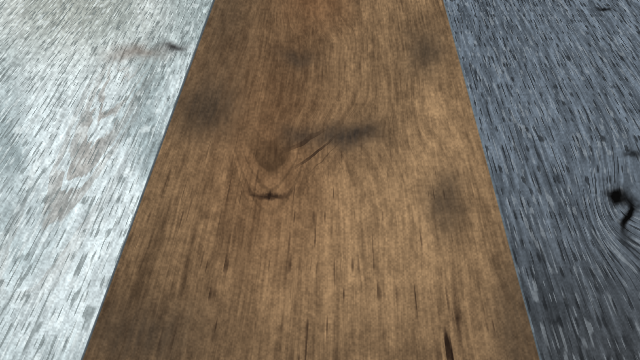
Give the GLSL for this texture, as a WebGL 2 fragment shader.

```glsl
#version 300 es
precision highp float;
// Three wooden floor planks receding to a vanishing point: pale, brown, slate.
// Grain is noise stretched along each plank and bent round the knots; stains,
// flecks, seams and a fine grit are laid on top.
uniform vec2 u_resolution;
out vec4 fragColor;

const vec2 VANISH = vec2(.963, 2.);

float hash(vec2 p) {
  return fract(sin(dot(p, vec2(127.1, 311.7))) * 43758.5);
}

float noise(vec2 p) {
  vec2 i = floor(p), f = fract(p);
  f = f * f * (3. - 2. * f);
  return mix(mix(hash(i), hash(i + vec2(1, 0)), f.x),
             mix(hash(i + vec2(0, 1)), hash(i + vec2(1, 1)), f.x), f.y);
}

float fbm(vec2 p) {
  float sum = 0., amp = .53;
  for (int i = 0; i < 4; i++) {
    sum += amp * noise(p);
    p = p * 2.03 + 17.3;
    amp *= .5;
  }
  return sum;
}

// Ragged copy of a position
vec2 ragged(vec2 p, float amount) {
  return p + amount * (vec2(fbm(p * 24.), fbm(p * 24. + 40.)) - .5);
}

// Soft ellipse, 1 at its centre (x, y)
float spot(vec2 p, float x, float y, float rx, float ry) {
  vec2 q = (p - vec2(x, y)) / vec2(rx, ry);
  return exp(-dot(q, q));
}

// Short thin fibres along the plank
float flecks(vec2 w, float across, float along, float level) {
  return smoothstep(level, level + .25, noise(w * vec2(across, along)));
}

// Nested arches: wavy bands in a parabolic height
float arches(float height, float offset, float count) {
  return smoothstep(.4, .75, noise(vec2((height - .13 * offset * offset) * count, 2.)));
}

vec3 paleWood(vec2 p, vec2 w) {
  float cloud = fbm(p * vec2(7, 5));
  vec3 col = mix(vec3(.62, .68, .69), vec3(.83, .88, .89), smoothstep(.2, .65, cloud + .14 - .22 * p.y));
  col = mix(col, vec3(.69, .69, .64), .6 * spot(p, .2, 1., .3, .18));
  float off = (w.x + .508) / .045;
  float zone = exp(-off * off * .6) * smoothstep(.12, .3, p.y) * smoothstep(.95, .75, p.y);
  float band = arches(p.y + .12 * fbm(w * vec2(60, 14)), off, 26.);
  col = mix(col, vec3(.55, .52, .49), .6 * band * zone * (.4 + cloud));
  // Fibres and knots
  col *= .8 + .4 * fbm(w * vec2(150, 16));
  col = mix(col, vec3(.42, .46, .46), .55 * flecks(w, 310., 42., .62));
  col = mix(col, vec3(.93, .97, .97), .5 * flecks(w + 3., 260., 34., .6));
  vec2 q = ragged(p, .03);
  col = mix(col, vec3(.45, .39, .35), .55 * spot(q, .38, .853, .075, .018));
  return mix(col, vec3(.2, .19, .19), .85 * spot(q, .483, .868, .032, .011));
}

vec3 brownWood(vec2 p, vec2 w) {
  vec2 q = ragged(p, .05);
  float knot = spot(q, .968, .628, .085, .037);
  float crown = spot(q, .88, 1., .1, .09);
  float cloud = fbm(p * vec2(6, 5) + 4.);
  // Fibre coordinate, pushed aside by the knots
  float fibre = w.x * 75. + 2. * fbm(w * vec2(12, 4)) + 4. * crown;
  fibre += 3.5 * spot(p, .95, .62, .18, .09) + 3. * spot(p, 1.19, .74, .07, .13);
  float broad = noise(vec2(fibre, w.y * 2.5));
  float fine = fbm(vec2(fibre * 3., w.y * 9.));
  float tone = .43 + .26 * (broad - .5) + .5 * (fine - .5) + .6 * (cloud - .5);
  tone += .5 * (fbm(w * vec2(230, 26)) - .5) + .45 * (fbm(p * 45.) - .5);
  tone += .35 * spot(p, 1.08, .28, .32, .3) + .2 * spot(p, 1.2, .68, .1, .2);
  vec3 col = mix(vec3(.32, .255, .19), vec3(.64, .52, .385), clamp(tone, 0., 1.1));
  col = mix(col, vec3(.48, .33, .22), .35 * spot(p, .74, .58, .2, .36) + .4 * crown);
  // Arches and a jagged crack left of the main knot
  float off = (p.x - .752) / .06;
  float band = arches(p.y + .03 * fbm(p * 20.), off * .7, 45.);
  col *= 1. - .3 * band * spot(p, .752, .53, .09, .1);
  float arc = abs(q.y - .45 - 6. * (p.x - .755) * (p.x - .755));
  float dark = .8 * smoothstep(.014, 0., arc) * spot(p, .75, .46, .05, .05);
  // Fan of strokes below the main knot
  float fan = atan(p.y - .72, p.x - 1.06) + .15 * fbm(p * 12.);
  dark += .6 * smoothstep(.5, .75, noise(vec2(fan * 24., 5.))) * spot(p, .87, .58, .06, .05);
  // Grey stains
  float stain = .6 * spot(q, .56, .7, .09, .08) + .6 * spot(q, 1.18, .86, .05, .06);
  stain += .5 * spot(q, 1.24, .44, .05, .08) + .6 * spot(q, .38, .07, .17, .1);
  stain += .45 * spot(q, 1.45, .1, .08, .25) + .35 * spot(q, .62, .95, .09, .2);
  col = mix(col, vec3(.23, .2, .17), clamp(stain * (.1 + .9 * cloud + fine), 0., .8));
  // Knots, charred streak and pores
  float heart = .85 * knot * (.55 + .7 * fine) + .5 * spot(q, .825, .625, .046, .027);
  col = mix(col, vec3(.2, .18, .165), heart + .5 * spot(q, .826, .838, .05, .025));
  dark += spot(q, 1.255, .06, .035, .09) * smoothstep(.3, .65, noise(w * vec2(190, 12)));
  dark += .6 * flecks(w, 210., 20., .8) * smoothstep(.9, .2, p.y) * smoothstep(.35, .6, cloud);
  return mix(col, vec3(.14, .1, .08), clamp(dark, 0., .9));
}

vec3 slateWood(vec2 p, vec2 w) {
  vec2 g = w + vec2(.05 * spot(p, 1.72, .43, .09, .13), 0);
  vec3 col = mix(vec3(.25, .265, .28), vec3(.37, .41, .45), smoothstep(-.1, .65, p.y));
  col *= .58 + .84 * fbm(g * vec2(150, 15));
  col = mix(col, vec3(.58, .61, .63), .5 * flecks(g, 300., 42., .64));
  col = mix(col, vec3(.12, .13, .14), .6 * flecks(g + 5., 270., 36., .64));
  vec2 q = ragged(p, .05);
  float hole = spot(q, 1.715, .458, .027, .022) + spot(q, 1.745, .4, .012, .045);
  hole += .7 * spot(q, 1.685, .972, .02, .008) + .5 * spot(q, 1.75, .57, .025, .01);
  return mix(col, vec3(.04), clamp(1.2 * hole, 0., 1.));
}

void main() {
  vec2 p = gl_FragCoord.xy / u_resolution * vec2(1.7778, 1);
  float reach = VANISH.y - p.y, px = 1.2 / u_resolution.y;
  vec2 w = vec2(p.x - VANISH.x, 2) / reach;
  float left = (w.x + .368) * reach, right = (w.x - .2685) * reach;
  vec3 col = mix(paleWood(p, w), brownWood(p, w), smoothstep(-px, px, left));
  col = mix(col, slateWood(p, w), smoothstep(-px, px, right));
  // Seams, then grit
  col = mix(col, vec3(.27, .31, .34), .8 * smoothstep(.005, .001, abs(left)));
  col = mix(col, vec3(.4, .46, .5), .6 * smoothstep(.005, .001, abs(right - .002)));
  fragColor = vec4(col * (.91 + .18 * noise(p * 190.)), 1);
}
```
